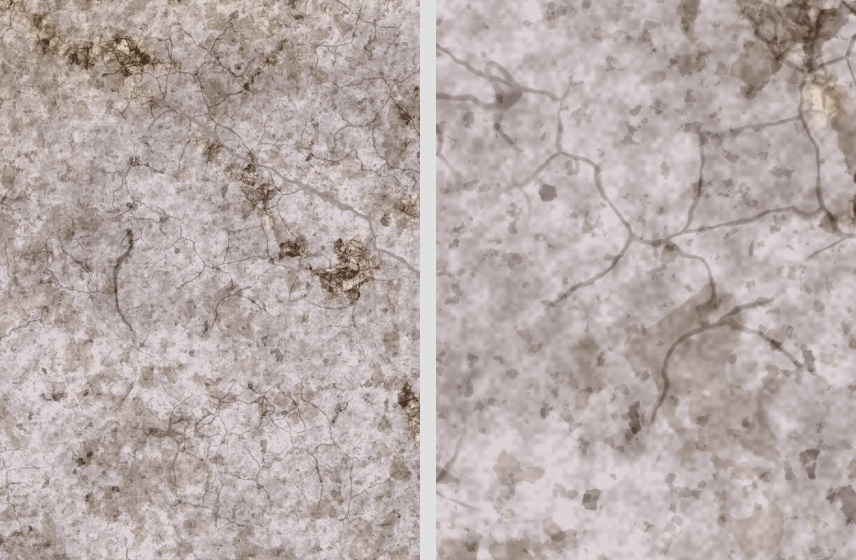
Left, the full canvas; right, a detail of the centre.
A Shadertoy shader for this texture:

```glsl
float hash(vec2 p) {
    vec3 q = fract(p.xyx * 0.1031);
    q += dot(q, q.yzx + 33.33);
    return fract((q.x + q.y) * q.z);
}

vec2 hash2(vec2 p) {
    return vec2(hash(p), hash(p + 71.7));
}

float noise(vec2 p) {
    vec2 i = floor(p), f = fract(p);
    f = f * f * (3.0 - 2.0 * f);
    float low = mix(hash(i), hash(i + vec2(1, 0)), f.x);
    float high = mix(hash(i + vec2(0, 1)), hash(i + vec2(1, 1)), f.x);
    return mix(low, high, f.y);
}

float fbm(vec2 p) {
    float sum = 0.0, amp = 0.516;
    for (int i = 0; i < 5; i++) {
        sum += amp * noise(p);
        p = mat2(1.6, 1.2, -1.2, 1.6) * p + 17.3;
        amp *= 0.5;
    }
    return sum;
}

// Angular fragments: x = distance to the nearest edge, y = random value of the cell
vec2 fragments(vec2 p) {
    vec2 cell = floor(p), f = fract(p), nearest = vec2(0), id = cell;
    float best = 9.0, edge = 9.0;
    for (int k = 0; k < 9; k++) {
        vec2 g = vec2(k % 3 - 1, k / 3 - 1);
        vec2 r = g + hash2(cell + g) - f;
        if (dot(r, r) < best) {
            best = dot(r, r);
            nearest = r;
            id = cell + g;
        }
    }
    for (int k = 0; k < 25; k++) {
        vec2 g = vec2(k % 5 - 2, k / 5 - 2);
        vec2 r = g + hash2(cell + g) - f, d = r - nearest;
        if (dot(d, d) > 0.0001) edge = min(edge, dot(0.5 * (r + nearest), normalize(d)));
    }
    return vec2(edge, hash(id + 5.3));
}

float pathDistance(vec2 p, vec2 path[5]) {
    float d = 9.0;
    for (int i = 0; i < 4; i++) {
        vec2 a = p - path[i], b = path[i + 1] - path[i];
        d = min(d, length(a - b * clamp(dot(a, b) / dot(b, b), 0.0, 1.0)));
    }
    return d;
}

float line(float d, float width) {
    return 1.0 - smoothstep(width * 0.4, width * 1.4, d);
}

vec3 stoneColor(float tone) {
    vec3 dark = vec3(0.44, 0.38, 0.35), mid = vec3(0.63, 0.58, 0.57), pale = vec3(0.82, 0.78, 0.79);
    return tone < 0.5 ? mix(dark, mid, tone * 2.0) : mix(mid, pale, tone * 2.0 - 1.0);
}

void mainImage(out vec4 fragColor, in vec2 fragCoord) {
    vec2 p = fragCoord / iResolution.y;
    p.x *= 0.75 * iResolution.y / iResolution.x;
    vec2 bend = vec2(fbm(p * 9.0), fbm(p * 9.0 + 40.0)) - 0.5;
    vec2 ripple = vec2(fbm(p * 45.0), fbm(p * 45.0 + 40.0)) - 0.5;
    vec2 w = p + bend * 0.07 + ripple * 0.012;

    // Main geological features
    float seam = pathDistance(w, vec2[5](vec2(0.29, 0.80), vec2(0.43, 0.69), vec2(0.52, 0.56), vec2(0.68, 0.46), vec2(0.75, 0.20)));
    float ledge = pathDistance(w, vec2[5](vec2(0.03, 0.99), vec2(0.15, 0.90), vec2(0.32, 0.89), vec2(0.43, 0.83), vec2(0.54, 0.96)));
    float vein = pathDistance(w, vec2[5](vec2(0.27, 0.82), vec2(0.40, 0.745), vec2(0.59, 0.66), vec2(0.68, 0.55), vec2(0.77, 0.48)));
    float cleft = pathDistance(w, vec2[5](vec2(0.22, 0.59), vec2(0.205, 0.54), vec2(0.21, 0.49), vec2(0.22, 0.45), vec2(0.24, 0.42)));
    float sideCrust = length((w - vec2(0.73, 0.70)) * vec2(1.0, 0.5));
    float band = min(min(seam, ledge + 0.012), sideCrust);
    float patchy = fbm(p * 13.0 + 8.0) - 0.5;
    float crust = smoothstep(-0.012, 0.035, 0.022 - band + patchy * 0.22);
    float haze = exp(-band / 0.06);

    // Pale mottled ground with fine relief
    vec2 fine = p * 65.0;
    float relief = fbm(fine) - fbm(fine + vec2(-0.3, 0.3));
    float tone = 0.84 + 0.55 * (fbm(p * 6.0) - 0.5) + 0.7 * (fbm(fine + 90.0) - 0.5);
    tone += 0.45 * relief + 0.3 * (noise(p * 300.0) - 0.5) - 0.13 * haze;
    vec2 plate = fragments(w * 13.0);
    tone += 0.17 * (plate.y - 0.45);

    // Tan stains, angular chips and small specks
    float density = fbm(p * 4.0 + 23.0) - 0.5 + 0.12 * haze;
    float stain = smoothstep(0.0, 0.035, fbm(w * 20.0 + 3.0) - 0.62 + 0.4 * density);
    float flake = smoothstep(0.0, 0.04, fbm(p * 62.0 + 31.0) - 0.635 + 0.35 * density);
    vec2 chip = fragments((p + ripple * 0.02) * mat2(34.0, 9.0, -14.0, 26.0));
    float chipMask = step(0.91 - 0.4 * density, chip.y) * smoothstep(0.04, 0.12, chip.x);
    float tan_ = max(max(stain * 0.85, flake * 0.8), chipMask);
    tone -= tan_ * (0.31 + 0.15 * patchy);
    tone -= 0.3 * smoothstep(0.65, 0.74, fbm(p * 115.0 + 12.0));

    // Broken rubble along the seams
    vec2 rubble = fragments((p + ripple * 0.018) * 44.0);
    vec2 gravel = fragments((p + ripple * 0.01) * 95.0);
    float gaps = max(line(rubble.x, 0.09), 0.6 * line(gravel.x, 0.1));
    tone += crust * (0.4 * (rubble.y - 0.55) + 0.2 * (gravel.y - 0.5) + 0.7 * relief - 0.5 * gaps);

    // Hairline cracks, the grey vein and the deep cleft
    float broken = smoothstep(0.46, 0.58, fbm(p * 8.0 + 61.0));
    float hairline = line(abs(fbm(p * 5.0 + 52.0) - 0.5), 0.006);
    float joint = line(plate.x, 0.022);
    tone -= 0.38 * broken * max(hairline, joint);
    tone = mix(tone, 0.38 + 0.3 * relief, 0.8 * line(vein, 0.0035));
    tone -= 0.5 * line(cleft, 0.003 + 0.02 * max(patchy, 0.0)) + 0.12 * exp(-cleft / 0.015);

    // Dark pits
    float pit = smoothstep(0.0, 0.05, fbm(p * 38.0 + 77.0) - 0.74 + 0.14 * crust);
    tone -= 0.55 * pit;

    // Warm ochre in the rubble, cream toward the upper left
    float cream = smoothstep(0.5, 1.1, p.y - 0.4 * p.x + 0.3 * patchy);
    float warmth = clamp(0.3 * tan_ + 0.6 * crust + 0.45 * cream, 0.0, 1.0);
    vec3 color = stoneColor(clamp(tone, -0.45, 1.12));
    color *= mix(vec3(1.0), vec3(1.03, 0.99, 0.87), warmth);
    fragColor = vec4(clamp(color, 0.0, 1.0), 1.0);
}
```
